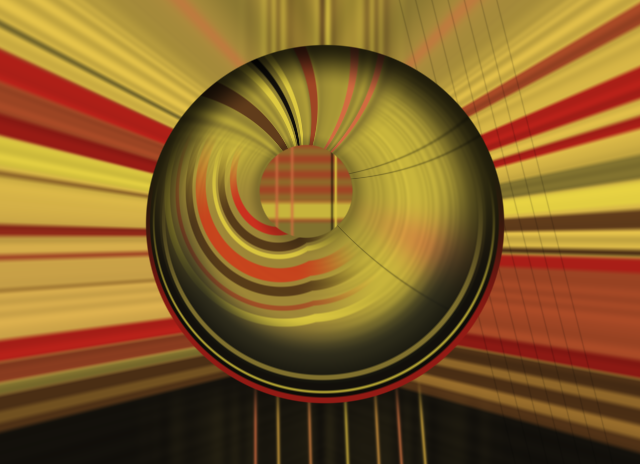
Write a Shadertoy shader that draws this background.

```glsl
// A glossy striped torus before fanned bands of gold, red and olive.
const vec3 GOLD = vec3(.80, .64, .28), YELLOW = vec3(.87, .79, .25), OLIVE = vec3(.50, .44, .18);
const vec3 UMBER = vec3(.29, .18, .08), RED = vec3(.67, .12, .09), BRICK = vec3(.62, .27, .14);
const vec3 SALMON = vec3(.82, .42, .25), BRONZE = vec3(.56, .40, .16), INK = vec3(.07, .06, .04);

// Paints a soft-edged stripe over c where x lies between lo and hi.
void band(inout vec3 c, float x, float lo, float hi, vec3 tint) {
    float soft = .008;
    c = mix(c, tint, smoothstep(lo - soft, lo + soft, x) * (1. - smoothstep(hi - soft, hi + soft, x)));
}

float line(float x, float width) { return exp(-x * x / (width * width)); }

// Uneven fine ripple from layered sines.
float ripple(float x) { return sin(x * 70. + 3. * sin(x * 23.)) * .6 + sin(x * 151. + 2. * sin(x * 41.)) * .4; }

vec3 leftFan(float v) {
    vec3 c = mix(GOLD, YELLOW, .45 * smoothstep(-.1, .2, v));
    band(c, v, .445, .46, OLIVE);
    band(c, v, .25, .40, BRICK);
    band(c, v, .33, .395, RED);
    band(c, v, .214, .26, RED * .85);
    band(c, v, .15, .21, YELLOW);
    band(c, v, .128, .14, BRONZE);
    band(c, v, .0, .025, mix(RED, UMBER, .4));
    band(c, v, -.052, -.04, BRICK);
    band(c, v, -.12, -.114, BRONZE);
    band(c, v, -.27, -.223, RED);
    band(c, v, -.315, -.27, BRICK * .85);
    band(c, v, -.34, -.315, OLIVE);
    band(c, v, -9., -.34, UMBER);
    band(c, v, -.40, -.375, BRONZE * .8);
    band(c, v, -9., -.42, INK);
    return c;
}

vec3 rightFan(float v) {
    vec3 c = mix(GOLD, YELLOW, .4);
    band(c, v, .46, .51, BRICK);
    band(c, v, .30, .37, RED);
    band(c, v, .235, .262, RED);
    band(c, v, .125, .178, OLIVE);
    band(c, v, .07, .12, YELLOW);
    band(c, v, .015, .058, UMBER * 1.3);
    band(c, v, -.044, -.03, UMBER);
    band(c, v, -.28, -.05, BRICK);
    band(c, v, -.08, -.05, RED);
    band(c, v, -.31, -.27, RED * .8);
    band(c, v, -9., -.31, UMBER);
    band(c, v, -.375, -.35, BRONZE);
    band(c, v, -.44, -.41, BRONZE);
    band(c, v, -9., -.47, INK);
    return c;
}

vec3 backdrop(vec2 p) {
    float x = p.x - .011, h = p.y + .009, d = abs(x) / .69;
    float spread = h > 0. ? .2 + .8 * d : .6 + .4 * d;
    float v = h / spread;
    vec3 c = mix(leftFan(v), rightFan(v), smoothstep(-.08, .08, x));
    c *= 1. + .09 * ripple(v) * smoothstep(.2, .6, spread);
    // Olive haze and a faint arc near the top
    c = mix(c, mix(OLIVE, GOLD, .35 + .2 * sin(v * 9.)), smoothstep(.52, .8, v));
    c = mix(c, SALMON, .5 * line(v - .9, .045));
    // Upright streaks above and below the ring
    float top = smoothstep(.2, .4, p.y) * (1. - smoothstep(.08, .2, abs(x)));
    c = mix(c, mix(UMBER, YELLOW, .5 + .5 * ripple(x * 1.4)), .6 * top);
    float bottom = 1. - smoothstep(-.42, -.3, p.y);
    c += .07 * bottom * OLIVE * (1. + ripple(x * .8)) * (1. - smoothstep(.2, .45, abs(x)));
    for (float i = 0.; i < 7.; i++) {
        float at = -.15 + .062 * i + .014 * sin(i * 5.) - .08 * (p.y + .4) * i / 6.;
        c = mix(c, mix(SALMON, YELLOW, fract(i * .618)), .65 * bottom * line(x - at, .004));
        float slant = x - .16 - .035 * i - .25 * (.5 - p.y);
        c *= 1. - .13 * line(slant, .002);
    }
    return c;
}

// Woven bands seen through the hole
vec3 plaid(vec2 p) {
    vec3 c = mix(BRICK, BRONZE, .5 + .5 * sin(p.y * 190.));
    band(c, p.y, .028, .064, mix(YELLOW, OLIVE, .25));
    band(c, p.y, -.1, .022, OLIVE);
    c = mix(c, SALMON, .6 * (line(p.x + .093, .004) + line(p.x + .06, .004)));
    return mix(c, YELLOW, .8 * line(p.x - .034, .003)) * (1. - .5 * line(p.x - .026, .003));
}

// t runs from hole to rim; r points outward from the ring centre.
vec3 torus(float t, vec2 r) {
    float a = atan(r.x, -r.y), b = atan(r.x, r.y) + .25 * (t - .4);
    vec3 c = mix(OLIVE, YELLOW, .25 + .5 * line(t - .4, .3));
    c = mix(c, SALMON, .6 * line(a - 1.25, .22) * line(t - .55, .35));
    c *= 1. + .05 * ripple(t * .9);
    // Spiral arcs on the lower left
    float q = t + a * (a < 0. ? .2 : .04);
    vec3 arcs = mix(OLIVE, GOLD, .35);
    band(arcs, q, -.14, -.08, RED * 1.2);
    band(arcs, q, -.03, .03, UMBER);
    band(arcs, q, .05, .08, YELLOW);
    band(arcs, q, .14, .23, vec3(.78, .22, .10));
    band(arcs, q, .26, .32, UMBER);
    band(arcs, q, .38, .41, BRICK);
    band(arcs, q, .46, .51, YELLOW);
    c = mix(c, arcs, .9 * smoothstep(-2.3, -1.4, a) * (1. - smoothstep(-.2, .8, a)));
    // Radial streaks over the top
    vec3 rays = mix(OLIVE, YELLOW, .35 + .3 * ripple(b * .35));
    band(rays, b, -.62, -.50, UMBER * 1.3);
    band(rays, b, -.36, -.31, YELLOW);
    band(rays, b, -.28, -.24, INK);
    band(rays, b, -.20, -.16, YELLOW);
    band(rays, b, -.03, .04, BRICK);
    band(rays, b, .29, .34, SALMON);
    band(rays, b, .45, .49, SALMON);
    c = mix(c, rays, smoothstep(-1., -.7, b) * (1. - smoothstep(.5, .75, b)));
    c *= 1. - .25 * (line(b - 1.08, .012) + line(b - 1.2, .01) + line(b - 2.3, .01));
    // Dark flank, rounded shading and thin rim lines
    float low = 1. - smoothstep(.9, 1.9, abs(a));
    c = mix(c, vec3(.15, .15, .11), .85 * low * smoothstep(.48, .72, t));
    c *= 1. - .8 * smoothstep(.58, 1., t);
    c *= .8 + .2 * smoothstep(0., .12, t);
    vec3 rim = c;
    band(rim, t, .83, .86, OLIVE);
    band(rim, t, .88, .92, INK);
    band(rim, t, .925, .94, YELLOW * .8);
    band(rim, t, .965, 1.1, RED * .85);
    return mix(c, rim, low);
}

void mainImage(out vec4 fragColor, in vec2 fragCoord) {
    vec2 p = (fragCoord - .5 * iResolution.xy) / iResolution.y;
    float px = 1. / iResolution.y;
    vec2 hole = vec2(-.03, .0875), ring = vec2(.011, .017), e = ring - hole, d = p - hole;
    // Solve for the circle between hole and rim that passes through p
    float dr = .286, A = dr * dr - dot(e, e), B = dot(d, e) + .1 * dr;
    float t = (sqrt(max(B * B + A * (dot(d, d) - .01), 0.)) - B) / A;
    vec3 c = backdrop(p);
    c = mix(c, torus(t, p - mix(hole, ring, t)), 1. - smoothstep(-px, px, length(p - ring) - .386));
    c = mix(c, plaid(p), 1. - smoothstep(-px, px, length(d) - .1));
    fragColor = vec4(c, 1.);
}
```
